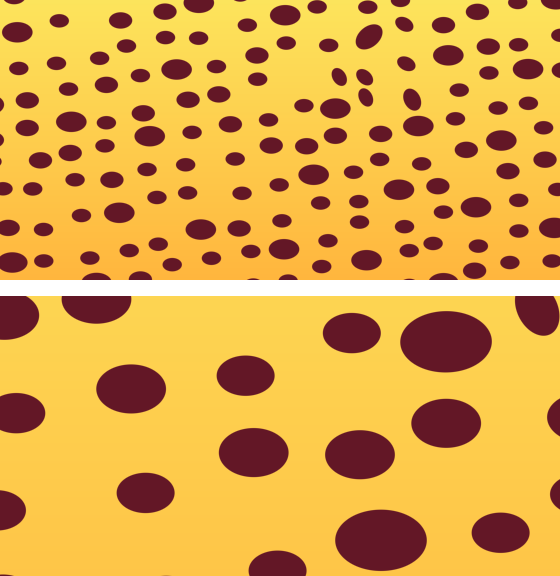
Top, the full canvas; bottom, a detail of the centre.
This pattern is drawn by a WebGL 1 fragment shader. Its source:

```glsl
precision highp float;

uniform vec2 u_resolution;

#define SKY_TOP vec3(0.99, 0.895, 0.36)
#define SKY_BOTTOM vec3(1.0, 0.712, 0.24)
#define SPOT_COLOR vec3(0.39, 0.09, 0.15)
#define CELL_SIZE vec2(0.137, 0.114)
#define LATTICE_ANGLE 0.177
#define LARGE_RADII vec2(0.0545, 0.0365)
#define MEDIUM_RADII vec2(0.0415, 0.0292)
#define SMALL_RADII vec2(0.0345, 0.0240)
#define WARP_AMOUNT 0.35
#define WARP_SCALE 0.23
#define TILT_CENTER vec2(1.375, 0.735)
#define TILT_RADIUS 0.22

vec2 hash2(vec2 p) {
  vec3 q = fract(p.xyx * vec3(0.1031, 0.1030, 0.0973));
  q += dot(q, q.yzx + 33.33);
  return fract((q.xx + q.yz) * q.zy);
}

float cornerGradient(vec2 cell, vec2 offset) {
  float a = 6.2832 * hash2(cell + 71.0).x;
  return dot(vec2(cos(a), sin(a)), offset);
}

float gradientNoise(vec2 p) {
  vec2 i = floor(p), f = fract(p);
  vec2 u = f * f * f * (f * (f * 6.0 - 15.0) + 10.0);
  vec2 e = vec2(1.0, 0.0);
  float low = mix(cornerGradient(i, f), cornerGradient(i + e, f - e), u.x);
  float high = mix(cornerGradient(i + e.yx, f - e.yx),
                   cornerGradient(i + 1.0, f - 1.0), u.x);
  return mix(low, high, u.y);
}

mat2 rotation(float angle) {
  float c = cos(angle), s = sin(angle);
  return mat2(c, s, -s, c);
}

// Approximate signed distance to an axis-aligned ellipse
float ellipseDistance(vec2 p, vec2 radii) {
  float k = length(p / radii);
  return k * (k - 1.0) / max(length(p / (radii * radii)), 0.001);
}

// Distance to the spot that belongs to one lattice cell
float spotDistance(vec2 p, vec2 id) {
  vec2 kind = hash2(id + 19.0);
  vec2 radii = SMALL_RADII;
  float jitter = 0.20;
  bool large = mod(id.x + 2.0 * id.y, 5.0) < 0.5 && kind.y > 0.12;
  if (large) {
    radii = LARGE_RADII;
    jitter = 0.06;
  } else if (kind.x < 0.03) {
    return 1.0;
  } else if (kind.x < 0.23) {
    radii = MEDIUM_RADII;
    jitter = 0.13;
  }

  // Smooth drift of the lattice plus a free offset per spot
  vec2 warp = vec2(gradientNoise(id * WARP_SCALE + 5.3),
                   gradientNoise(id * WARP_SCALE + 37.7));
  vec2 offset = (hash2(id + 43.0) - 0.5) * 2.0 * jitter;
  vec2 local = id + 0.5 + offset + WARP_AMOUNT * warp;
  vec2 center = rotation(LATTICE_ANGLE) * (local * CELL_SIZE);

  // Spots lie flat except inside one disturbed patch
  float patchTilt = 1.0 - smoothstep(0.75 * TILT_RADIUS, TILT_RADIUS,
                                     distance(center, TILT_CENTER));
  float angle = patchTilt * (large ? 0.7 : mix(-1.15, -0.4, kind.y));
  return ellipseDistance(rotation(-angle) * (p - center), radii);
}

void main() {
  vec2 p = gl_FragCoord.xy / u_resolution.y;
  vec2 base = floor(rotation(-LATTICE_ANGLE) * p / CELL_SIZE);

  float d = 1.0;
  for (int y = -2; y <= 2; y++) {
    for (int x = -2; x <= 2; x++) {
      d = min(d, spotDistance(p, base + vec2(float(x), float(y))));
    }
  }

  float edge = 0.75 / u_resolution.y;
  vec3 color = mix(SKY_BOTTOM, SKY_TOP, p.y);
  color = mix(SPOT_COLOR, color, smoothstep(-edge, edge, d));
  gl_FragColor = vec4(color, 1.0);
}
```
